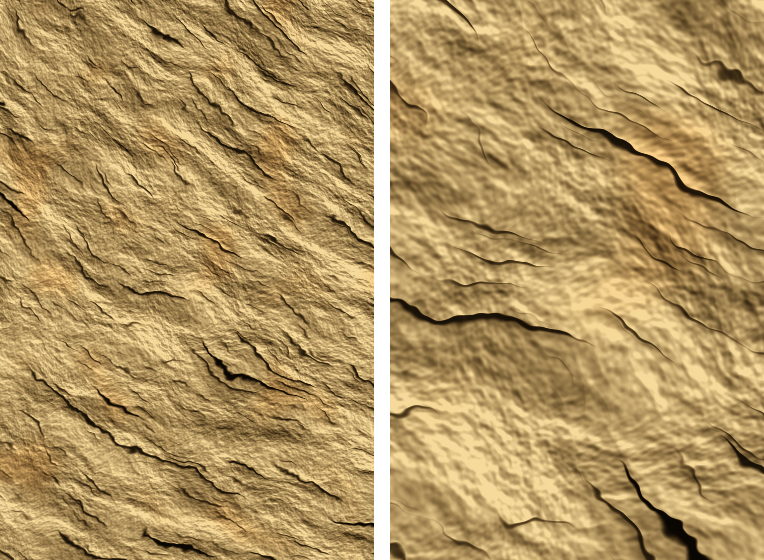
Left: the whole. Right: its middle third, enlarged.
Reproduce this texture procedurally as a WebGL 2 fragment shader.

```glsl
#version 300 es
precision highp float;
// Sunlit sandstone face with slanting ledges, shadowed cracks and fine grain.

uniform vec2 u_resolution;
out vec4 outColor;

vec2 hashGradient(vec2 cell) {
  vec3 h = fract(cell.xyx * vec3(0.1031, 0.1030, 0.0973));
  h += dot(h, h.yzx + 33.33);
  float angle = 6.2832 * fract((h.x + h.y) * h.z);
  return vec2(cos(angle), sin(angle));
}

float noise(vec2 p) {
  vec2 i = floor(p), f = p - i;
  vec2 k = f * f * f * (f * (f * 6.0 - 15.0) + 10.0);
  float a = dot(hashGradient(i), f);
  float b = dot(hashGradient(i + vec2(1, 0)), f - vec2(1, 0));
  float c = dot(hashGradient(i + vec2(0, 1)), f - vec2(0, 1));
  float d = dot(hashGradient(i + vec2(1, 1)), f - vec2(1, 1));
  return mix(mix(a, b, k.x), mix(c, d, k.x), k.y);
}

// Coordinates along (x) and across (y) the bedding, steeper towards the top.
vec2 bedding(vec2 p) {
  return vec2(0.8 * p.x - 0.62 * p.y,
              0.62 * p.x + 0.8 * p.y + 0.3 * p.x * (p.y - 0.75));
}

// Surface height: stretched creases at large scale, even grain at small scale.
float relief(vec2 p) {
  vec2 q = bedding(p);
  q += 0.03 * vec2(noise(q * 7.0), noise(q * 7.0 + 40.0));
  float height = 0.0, freq = 6.0;
  for (int i = 0; i < 6; i++) {
    float n = noise(q * freq * vec2(mix(0.45, 1.0, float(i) / 5.0), 1.0) + float(i) * 19.7);
    height += (i < 4 ? 0.6 * n - 0.7 * abs(n) : n) / freq;
    freq *= 1.95;
  }
  return height;
}

// One family of broken ledges: x = black crack, y = soft shade below, z = lit lip.
vec3 ledges(vec2 q, float freq, float width, float region, float px) {
  float t = q.y * freq;
  float id = floor(t + 0.5);
  float below = (id - t) / freq;
  float along = noise(vec2(q.x * (2.0 + 0.3 * freq) + id * 7.3, id * 3.7 + freq * 1.37));
  float open = smoothstep(0.04, 0.42, along + 0.35 * region);
  float w = width * open * (0.5 + 2.0 * abs(noise(q * 19.0 + freq)));
  float under = smoothstep(-px, px, below);
  float crack = under * (1.0 - smoothstep(0.5 * w, w + 1.5 * px, below));
  crack *= smoothstep(0.0, 0.003, w);
  float shade = under * open * exp(-below / (2.2 * width));
  float lip = (1.0 - under) * open * exp(below / (0.8 * width));
  return vec3(crack, shade, lip);
}

void main() {
  vec2 p = gl_FragCoord.xy / u_resolution.x;
  float px = 1.0 / u_resolution.x;

  // Slope towards the light gives the sunlit relief.
  vec2 light = vec2(0.45, 0.89);
  float step1 = 0.003;
  float slope = (relief(p) - relief(p + light * step1)) / step1;
  float tone = 0.715 + 0.085 * slope;

  // Broad patches and fine sandy grain.
  tone += 0.13 * noise(p * 2.6 + 5.0) + 0.10 * noise(bedding(p) * vec2(5.0, 11.0) + 60.0);
  tone += 0.07 * noise(p * 150.0) + 0.04 * smoothstep(0.9, 0.0, length(p));

  // Jagged warp of the bedding for the ledge lines.
  vec2 q = bedding(p);
  float amp = 0.085, freq = 3.0;
  vec2 warped = q;
  for (int i = 0; i < 4; i++) {
    warped.y += amp * noise(q * freq + float(i) * 31.0);
    amp *= 0.4;
    freq *= 2.8;
  }

  // Ledges from a few deep breaks to many hairline cracks.
  float crack = 0.0;
  float spacing = 4.0, width = 0.021;
  for (int i = 0; i < 4; i++) {
    float region = noise(p * 2.3 + float(i) * 13.0 + 3.0);
    vec3 l = ledges(warped + float(i) * 0.37, spacing, width, region, px);
    tone *= 1.0 - 0.36 * l.y;
    tone += 0.07 * l.z;
    crack = max(crack, l.x * (1.0 - 0.13 * float(i)));
    spacing *= 1.9;
    width *= 0.54;
  }
  tone = mix(clamp(tone, 0.06, 0.96), 0.04, crack);

  // Darker stone is browner, lighter stone is paler; faint rust in places.
  vec3 stone = tone * (vec3(1.0, 0.69, 0.26) + vec3(0.0, 0.21, 0.39) * tone);
  float rust = smoothstep(0.1, 0.5, noise(p * 6.0 + 80.0));
  stone *= mix(vec3(1.0), vec3(1.02, 0.95, 0.87), rust);
  outColor = vec4(stone, 1.0);
}
```
